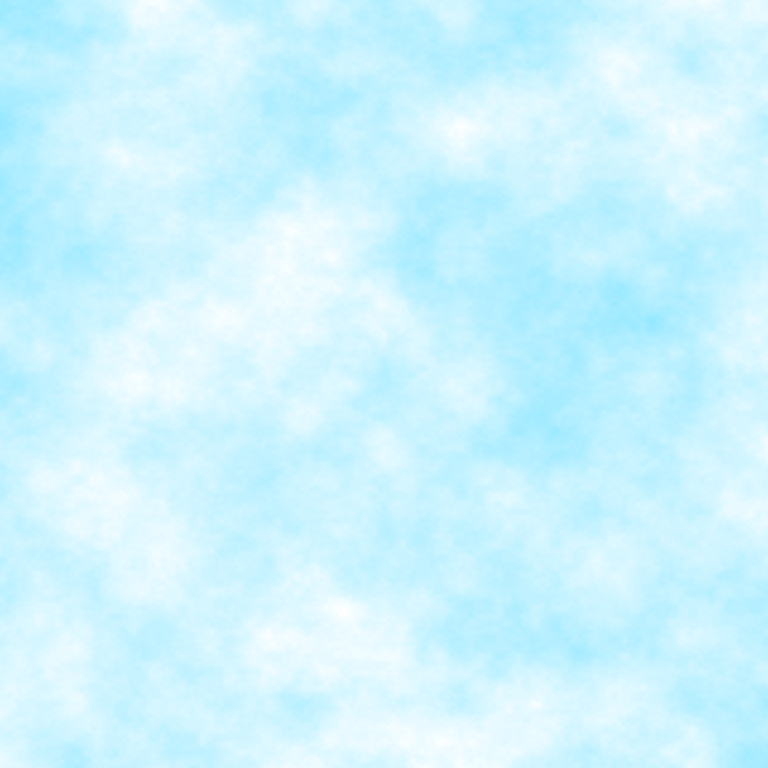
Reproduce this texture procedurally as a WebGL 1 fragment shader.

```glsl
precision highp float;
// Soft white clouds drifting over a pale cyan sky, made of layered value noise.

uniform vec2 u_resolution;

const int OCTAVES = 7;
const vec2 CLOUD_CELLS = vec2(5.0, 6.0);  // largest noise cells across the canvas
const float ROUGHNESS = 0.68;             // strength of each finer octave
const float CLOUD_COVER = 0.545;          // mean share of white
const float CLOUD_CONTRAST = 1.48;
const vec3 SKY = vec3(0.57, 0.906, 1.0);
const vec3 CLOUD = vec3(1.0);

// Sine-free hash: lattice point to a value in 0..1
float hash(vec2 cell) {
    vec3 p = fract(cell.xyx * 0.1031);
    p += dot(p, p.yzx + 33.33);
    return fract((p.x + p.y) * p.z);
}

// Lattice values blended with a smooth step
float valueNoise(vec2 p) {
    vec2 cell = floor(p);
    vec2 f = fract(p);
    vec2 blend = f * f * (3.0 - 2.0 * f);
    float low = mix(hash(cell), hash(cell + vec2(1.0, 0.0)), blend.x);
    float high = mix(hash(cell + vec2(0.0, 1.0)), hash(cell + vec2(1.0)), blend.x);
    return mix(low, high, blend.y);
}

// Octaves of halving size and falling strength, normalised to 0..1
float fractalNoise(vec2 p, float gain) {
    float sum = 0.0;
    float total = 0.0;
    float amplitude = 1.0;
    for (int i = 0; i < OCTAVES; i++) {
        sum += amplitude * valueNoise(p);
        total += amplitude;
        amplitude *= gain;
        p = p * 2.0 + vec2(17.0, 43.0);
    }
    return sum / total;
}

vec3 cloudySky(float density, float cover, float contrast) {
    float white = cover + (density - 0.5) * contrast;
    return mix(SKY, CLOUD, clamp(white, 0.0, 1.0));
}

void main() {
    vec2 uv = gl_FragCoord.xy / u_resolution;
    float density = fractalNoise(uv * CLOUD_CELLS + vec2(31.0, 58.0), ROUGHNESS);
    gl_FragColor = vec4(cloudySky(density, CLOUD_COVER, CLOUD_CONTRAST), 1.0);
}
```
